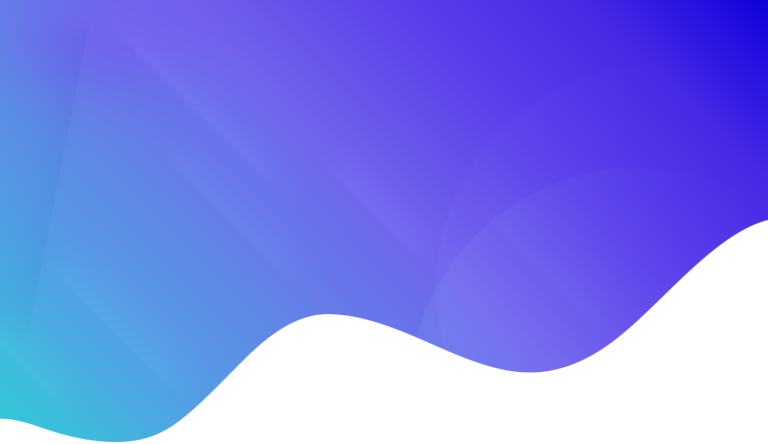
Reproduce this background procedurally as a Shadertoy shader.

```glsl
// Diagonal teal-to-indigo gradient with faint discs and streaks above a white wave.

// Cubic Hermite wave; each knot holds position, height and slope.
float waveHeight(float x) {
    const vec3 knots[11] = vec3[11](
        vec3(0.0, 0.057, 0.0), vec3(0.052, 0.038, -0.60), vec3(0.150, 0.0045, 0.0),
        vec3(0.228, 0.045, 1.23), vec3(0.3255, 0.203, 1.66), vec3(0.426, 0.2925, 0.0),
        vec3(0.547, 0.2366, -0.75), vec3(0.690, 0.161, 0.0), vec3(0.807, 0.243, 1.41),
        vec3(0.9115, 0.411, 1.51), vec3(1.0, 0.5045, 0.43));
    float height = knots[0].y;
    for (int i = 0; i < 10; i++) {
        vec3 a = knots[i], b = knots[i + 1];
        float span = b.x - a.x;
        float t = clamp((x - a.x) / span, 0.0, 1.0);
        float u = 1.0 - t;
        float h = mix(a.y, b.y, t * t * (3.0 - 2.0 * t))
                + span * t * u * (a.z * u - b.z * t);
        height = x >= a.x ? h : height;
    }
    return height;
}

// Colour stops along the rising diagonal; w is the stop position.
vec3 diagonalGradient(float t) {
    const vec4 stops[7] = vec4[7](
        vec4(0.19, 0.80, 0.84, 0.0), vec4(0.31, 0.64, 0.89, 0.17),
        vec4(0.39, 0.50, 0.91, 0.36), vec4(0.44, 0.39, 0.93, 0.52),
        vec4(0.36, 0.26, 0.92, 0.68), vec4(0.27, 0.16, 0.90, 0.85),
        vec4(0.06, 0.00, 0.86, 1.0));
    vec3 color = stops[0].rgb;
    for (int i = 1; i < 7; i++) {
        float k = (t - stops[i - 1].w) / (stops[i].w - stops[i - 1].w);
        color = mix(color, stops[i].rgb, clamp(k, 0.0, 1.0));
    }
    return color;
}

// Light streaks: across, along, half length, strength.
float streakLight(float across, float along) {
    const vec4 streaks[6] = vec4[6](
        vec4(1.19, 0.67, 0.50, 0.030), vec4(1.357, 1.32, 0.26, 0.025),
        vec4(0.51, 1.00, 0.36, 0.030), vec4(1.02, 1.00, 0.36, 0.022),
        vec4(1.60, 1.81, 0.38, 0.018), vec4(0.22, 0.87, 0.25, 0.020));
    float light = 0.0;
    for (int i = 0; i < 6; i++) {
        vec4 s = streaks[i];
        float d = across - s.x;
        float reach = smoothstep(s.z, s.z * 0.4, abs(along - s.y));
        // Crisp lower edge, long soft tail.
        light += s.w * reach * smoothstep(-0.012, 0.012, d) * exp(-max(d, 0.0) * 14.0);
    }
    return light;
}

float disc(vec2 p, vec2 center, float radius, float pixel) {
    return smoothstep(pixel, -pixel, length(p - center) - radius);
}

void mainImage(out vec4 fragColor, in vec2 fragCoord) {
    vec2 uv = fragCoord / iResolution.xy;
    vec2 p = uv * vec2(1.72, 1.0);
    float pixel = 1.0 / iResolution.y;

    // Sky gradient and streaks
    vec3 color = diagonalGradient((p.x + p.y) / 2.72);
    color += streakLight(p.x + p.y, p.x - p.y + 1.0) * vec3(0.8, 1.0, 0.6);

    // Two overlapping discs, fading to the right
    float fade = smoothstep(1.75, 0.95, p.x);
    color += vec3(0.012, 0.014, 0.004) * fade * disc(p, vec2(1.48, 0.353), 0.503, pixel);
    color += vec3(0.018, 0.032, 0.006) * fade * disc(p, vec2(1.43, 0.107), 0.514, pixel);

    // Violet haze and a shaded facet on the left
    vec2 haze = (p - vec2(0.21, 0.90)) / vec2(0.20, 0.13);
    color += vec3(0.03, -0.06, 0.01) * exp(-dot(haze, haze));
    float facet = dot(p - vec2(0.205, 0.967), normalize(vec2(-0.737, 0.145)));
    float facetSpan = smoothstep(0.20, 0.35, p.y) * smoothstep(0.97, 0.90, p.y);
    color -= vec3(0.025, 0.020, 0.015) * facetSpan
           * smoothstep(-pixel, pixel, facet) * exp(-max(facet, 0.0) * 12.0);

    // White wave
    float above = uv.y - waveHeight(uv.x);
    float edge = max(fwidth(above), 1e-5) * 0.7;
    color = mix(vec3(1.0), color, smoothstep(-edge, edge, above));
    fragColor = vec4(clamp(color, 0.0, 1.0), 1.0);
}
```
